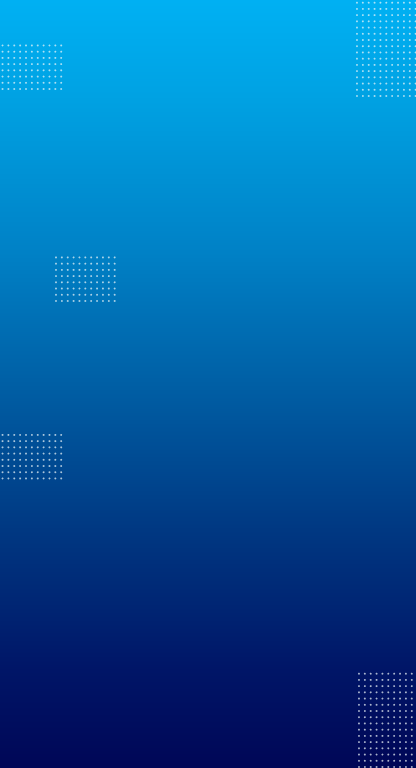
Reproduce this background procedurally as a Shadertoy shader.

```glsl
const vec2 DOT_PITCH = vec2(0.00764, 0.0081);
const float DOT_RADIUS = 0.0012;
const vec3 DOT_COLOR = vec3(0.93, 0.96, 0.97);

// Blends towards the next colour between two depths
vec3 addStop(vec3 color, vec3 next, float start, float end, float depth) {
    return mix(color, next, clamp((depth - start) / (end - start), 0.0, 1.0));
}

// Vertical gradient, depth runs from 0 at the top to 1 at the bottom
vec3 skyToDeep(float depth) {
    vec3 color = vec3(0.0, 0.692, 0.953);
    color = addStop(color, vec3(0.0, 0.635, 0.890), 0.0, 0.125, depth);
    color = addStop(color, vec3(0.0, 0.505, 0.775), 0.125, 0.33, depth);
    color = addStop(color, vec3(0.0, 0.365, 0.640), 0.33, 0.51, depth);
    color = addStop(color, vec3(0.0, 0.220, 0.510), 0.51, 0.69, depth);
    color = addStop(color, vec3(0.0, 0.085, 0.405), 0.69, 0.87, depth);
    return addStop(color, vec3(0.0, 0.025, 0.340), 0.87, 1.0, depth);
}

// Coverage of a grid of dots whose lower left dot sits at corner
float dotGrid(vec2 p, vec2 corner, vec2 count, float pixel) {
    vec2 local = p - corner;
    vec2 cell = clamp(round(local / DOT_PITCH), vec2(0.0), count - 1.0);
    float dist = length(local - cell * DOT_PITCH) - DOT_RADIUS;
    return clamp(0.5 - dist / pixel, 0.0, 1.0);
}

void mainImage(out vec4 fragColor, in vec2 fragCoord) {
    float pixel = 1.0 / iResolution.y;
    vec2 p = fragCoord * pixel;
    vec3 color = skyToDeep(1.0 - p.y);

    // Short patches along the left, tall patches in the right corners
    vec2 shortGrid = vec2(11.0, 8.0);
    vec2 tallGrid = vec2(11.0, 16.0);
    float leftDots = dotGrid(p, vec2(0.0033, 0.8841), shortGrid, pixel);
    leftDots = max(leftDots, dotGrid(p, vec2(0.0729, 0.6081), shortGrid, pixel));
    leftDots = max(leftDots, dotGrid(p, vec2(0.0033, 0.3770), shortGrid, pixel));
    float rightDots = dotGrid(p, vec2(0.4648, 0.8750), tallGrid, pixel);
    rightDots = max(rightDots, dotGrid(p, vec2(0.4674, 0.0013), tallGrid, pixel));

    color = mix(color, DOT_COLOR, 0.72 * max(leftDots, rightDots));
    fragColor = vec4(color, 1.0);
}
```
